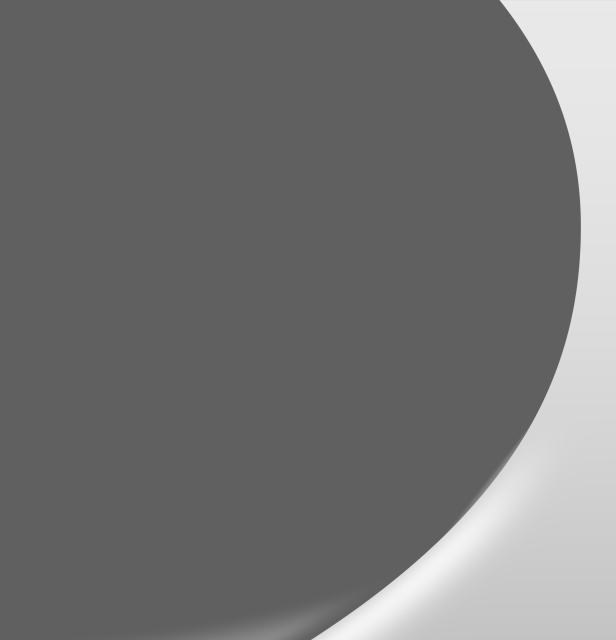
Give the GLSL for this background, as a WebGL 1 fragment shader.

```glsl
precision highp float;
// A large dark disc bulges from the left over a pale vertical gradient.
// Its rim is a cubic in height; a soft white glow follows the lower rim outside,
// and two faint sheens lie just inside it. Lengths are in canvas heights.

uniform vec2 u_resolution;

const vec3 DISC_GRAY = vec3(0.378);
const float PALE_TOP = 0.912;
const float PALE_DROP = 0.147;
const float PALE_CURVE = 1.6;
const vec2 RIM_APEX = vec2(0.9076, 0.646);
const float BEND_UPPER = 0.806;
const float BEND_LOWER = 0.630;
const float BEND_CUBIC = 0.59;
const float GLOW_LEVEL = 0.955;
const float GLOW_OFFSET = 0.023;
const float GLOW_INNER = 0.025;
const float GLOW_OUTER = 0.036;
const float SHEEN_CURVE = 0.27;
const float SHEEN_GAIN = 0.17;
const float STREAK_LOW = 0.16;
const float STREAK_HIGH = 0.345;
const float STREAK_WIDTH = 0.011;
const float STREAK_GAIN = 0.15;
const float TOP_LINE = 0.0015;

// Approximate signed distance to the rim, positive outside the disc.
float rimDistance(vec2 p) {
  float h = abs(p.y - RIM_APEX.y);
  float bend = p.y > RIM_APEX.y ? BEND_UPPER : BEND_LOWER;
  float rimX = RIM_APEX.x - h * h * (bend + BEND_CUBIC * h);
  float slope = h * (2.0 * bend + 3.0 * BEND_CUBIC * h);
  return (p.x - rimX) / sqrt(1.0 + slope * slope);
}

// Pale backdrop with the glow along the lower rim.
float backdrop(vec2 p, float rim) {
  float pale = PALE_TOP - PALE_DROP * pow(clamp(1.0 - p.y, 0.0, 1.0), PALE_CURVE);
  pale -= 0.05 * smoothstep(1.0 - TOP_LINE, 1.0, p.y);
  float offset = rim - GLOW_OFFSET;
  float reach = offset / (offset < 0.0 ? GLOW_INNER : GLOW_OUTER);
  float fade = 1.0 - smoothstep(0.13, 0.36, p.y);
  return mix(pale, GLOW_LEVEL, exp(-reach * reach) * fade);
}

// Sheen rising from the bottom, shaded again close to the rim.
float bottomSheen(vec2 p, float rim) {
  float depth = SHEEN_CURVE * p.x * p.x + 0.002 - p.y;
  return SHEEN_GAIN * smoothstep(0.0, 0.055, depth) * smoothstep(0.0, 0.04, -rim);
}

// Thin crescent of light against the lower right rim.
float rimStreak(vec2 p, float rim) {
  float along = clamp((p.y - STREAK_LOW) / (STREAK_HIGH - STREAK_LOW), 0.0, 1.0);
  float swell = 4.0 * along * (1.0 - along);
  float width = max(STREAK_WIDTH * swell, 0.0005);
  return STREAK_GAIN * swell * smoothstep(-width, 0.0, rim);
}

void main() {
  vec2 p = gl_FragCoord.xy / u_resolution.y;
  float rim = rimDistance(p);
  float pixel = 1.0 / u_resolution.y;
  vec3 disc = DISC_GRAY + bottomSheen(p, rim) + rimStreak(p, rim);
  vec3 pale = vec3(backdrop(p, rim));
  float outside = smoothstep(-0.7 * pixel, 0.7 * pixel, rim);
  gl_FragColor = vec4(mix(disc, pale, outside), 1.0);
}
```
